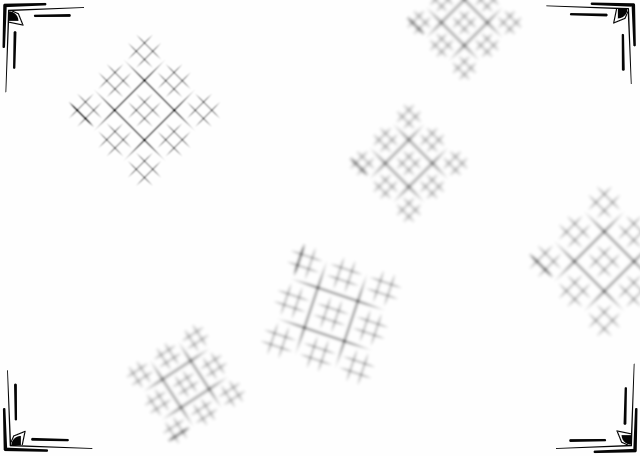
This background is drawn by a Shadertoy shader. Its source:

```glsl
const float UNITS_HIGH = 546.0;       // canvas height in design units
const vec3 PAPER = vec3(0.998);
const vec3 INK = vec3(0.02);
const float BIG_INK = 0.60;           // ink per unit of blur
const float SMALL_INK = 0.34;
const float ACCENT_INK = 0.45;
const float SMALL_OFFSET = 0.14;      // small board line offset, in cells
const float SMALL_REACH = 0.46;
const float BIG_OFFSET = 0.505;
const float BIG_REACH = 1.27;

// Boards: centre x, centre y, cell size, angle
const int BOARD_COUNT = 6;
const vec4 BOARDS[BOARD_COUNT] = vec4[](
    vec4(173.0, 414.0, 50.0, 0.785),
    vec4(556.0, 519.0, 38.5, 0.785),
    vec4(489.5, 350.5, 39.5, 0.785),
    vec4(723.5, 233.0, 50.0, 0.785),
    vec4(396.5, 169.5, 50.0, -0.325),
    vec4(222.5, 86.0, 40.0, 2.15));
const float BLURS[BOARD_COUNT] = float[](1.5, 3.0, 3.0, 2.8, 2.7, 2.9);

// Soft strokes along both axes, fading towards their ends
vec2 softStrokes(vec2 across, vec2 along, float reach, float blur) {
    vec2 d = across / blur;
    return exp(-d * d) * (1.0 - smoothstep(vec2(0.45 * reach), vec2(reach), abs(along)));
}

// Two by two crossing lines
float hashMark(vec2 q, float offset, float reach, float blur) {
    vec2 s = softStrokes(abs(q) - offset, q.yx, reach, blur);
    return s.x + s.y;
}

// Large mark with a small mark nested in each of its nine cells
float nestedBoard(vec2 p, vec4 board, float blur) {
    float c = cos(board.w), s = sin(board.w);
    vec2 d = (p - board.xy) / board.z;
    vec2 q = vec2(c * d.x + s * d.y, c * d.y - s * d.x);
    vec2 cell = clamp(floor(q + 0.5), -1.0, 1.0);
    vec2 r = q - cell;
    float width = blur / board.z;
    float ink = BIG_INK * hashMark(q, BIG_OFFSET, BIG_REACH, width);
    ink += SMALL_INK * hashMark(r, SMALL_OFFSET, SMALL_REACH, width);
    // One outer stroke is drawn darker
    if (cell == vec2(-1.0, 1.0))
        ink += ACCENT_INK * softStrokes(r + SMALL_OFFSET, r.yx, SMALL_REACH, width).x;
    return ink / blur;
}

// Distance to a segment whose radius runs from r0 to r1
float taper(vec2 p, vec2 a, vec2 b, float r0, float r1) {
    vec2 ab = b - a;
    float t = clamp(dot(p - a, ab) / dot(ab, ab), 0.0, 1.0);
    return length(p - a - ab * t) - mix(r0, r1, t);
}

// Corner ornament, measured inwards from the canvas corner
float cornerShape(vec2 p) {
    // Heavy outer bracket
    float d = taper(p, vec2(6.0, 6.5), vec2(54.0, 5.0), 2.1, 1.5);
    d = min(d, taper(p, vec2(6.0, 6.5), vec2(4.5, 56.0), 2.1, 1.5));
    // Long thin bracket
    d = min(d, taper(p, vec2(10.5, 12.5), vec2(100.0, 9.0), 0.9, 0.5));
    d = min(d, taper(p, vec2(10.5, 12.5), vec2(7.0, 110.0), 0.9, 0.5));
    // Short inner bars
    d = min(d, taper(p, vec2(42.0, 19.0), vec2(83.0, 18.5), 1.4, 1.7));
    d = min(d, taper(p, vec2(18.0, 39.0), vec2(17.0, 81.0), 1.7, 1.4));
    // Filled quarter disc inside a leaf outline
    vec2 hub = p - vec2(10.5, 25.0);
    d = min(d, max(length(hub) - 11.5, max(-hub.x, hub.y)));
    d = min(d, taper(p, vec2(13.0, 12.5), vec2(22.0, 16.5), 0.7, 0.7));
    d = min(d, taper(p, vec2(22.0, 16.5), vec2(27.5, 30.0), 0.7, 0.7));
    return min(d, taper(p, vec2(27.5, 30.0), vec2(10.5, 26.5), 0.7, 0.7));
}

void mainImage(out vec4 fragColor, in vec2 fragCoord) {
    float pixel = UNITS_HIGH / iResolution.y;
    vec2 p = fragCoord * pixel;
    vec2 canvas = iResolution.xy * pixel;

    // Blurred boards
    float ink = 0.0;
    for (int i = 0; i < BOARD_COUNT; i++)
        ink += nestedBoard(p, BOARDS[i], BLURS[i]);

    // Corner ornament turned a quarter from one corner to the next
    vec2 edge = min(p, canvas - p);
    bool left = p.x < 0.5 * canvas.x;
    bool top = p.y > 0.5 * canvas.y;
    if (left != top) {
        edge -= left ? vec2(0.0, 2.0) : vec2(1.5, 0.0);
        edge = edge.yx;
    }
    float ornament = clamp(0.5 - cornerShape(edge) / pixel, 0.0, 1.0);

    vec3 color = mix(PAPER, INK, clamp(ink, 0.0, 1.0));
    fragColor = vec4(mix(color, INK, ornament), 1.0);
}
```
